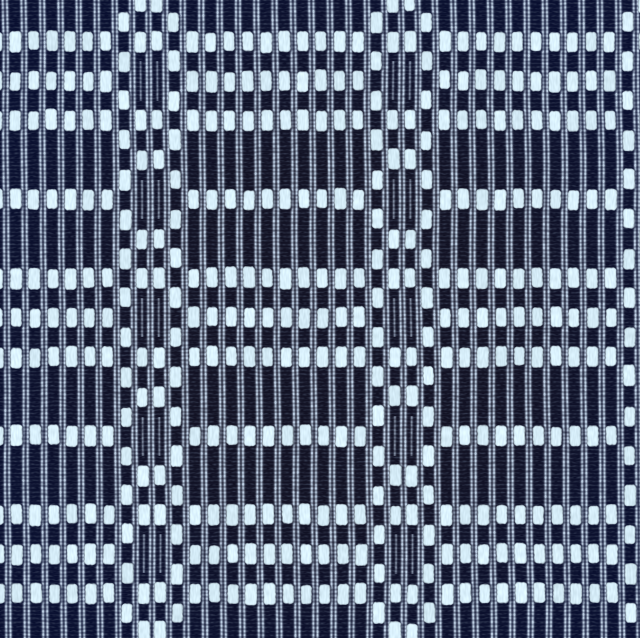
Reproduce this texture procedurally as a WebGL 1 fragment shader.

```glsl
precision highp float;
// Handwoven cotton: white floats in rows of rounded blocks on an indigo ground,
// with pairs of thin beaded threads between columns and narrow chequered bands.
// Each point finds its column and row, then shades ground, threads and float.
uniform vec2 u_resolution;

float hash(vec2 p) {
  p = fract(p * vec2(0.1031, 0.1137));
  p += dot(p, p.yx + 33.33);
  return fract((p.x + p.y) * p.x * 17.3);
}

vec2 gradient(vec2 cell) {
  float a = 6.2832 * hash(cell + 71.0);
  return vec2(cos(a), sin(a));
}

// Gradient noise, roughly -0.7 to 0.7
float noise(vec2 p) {
  vec2 i = floor(p), f = fract(p);
  vec2 s = f * f * (3.0 - 2.0 * f);
  vec2 e = vec2(1.0, 0.0);
  float low = mix(dot(gradient(i), f),
                  dot(gradient(i + e.xy), f - e.xy), s.x);
  float high = mix(dot(gradient(i + e.yx), f - e.yx),
                   dot(gradient(i + e.xx), f - e.xx), s.x);
  return mix(low, high, s.y);
}

float roundedBox(vec2 p, vec2 halfSize, float radius) {
  vec2 q = abs(p) - halfSize + radius;
  return length(max(q, 0.0)) + min(max(q.x, q.y), 0.0) - radius;
}

void main() {
  // Canvas is 768 units wide, measured downward from the top
  float unit = 768.0 / u_resolution.x;
  vec2 canvas = vec2(gl_FragCoord.x, u_resolution.y - gl_FragCoord.y) * unit;

  // Slight lean and handmade waviness
  vec2 p = canvas;
  p.x -= 0.006 * (canvas.y - 382.0) + 2.0 * noise(canvas / 130.0 + 9.0);
  p.y += 2.0 * noise(canvas / vec2(110.0, 170.0) + 40.0);

  // Columns: four narrow ones, then ten body columns, every 302 units
  float u = mod(p.x - 151.0, 302.0);
  bool inBand = u < 60.0;
  float pitch = inBand ? 20.0 : 22.0;
  float along = inBand ? u : u - 60.0;
  float column = floor(along / pitch + 0.5);
  float dx = along - column * pitch;
  bool isBorder = column < 0.5 || column > (inBand ? 2.5 : 10.5);
  bool isCentre = inBand && !isBorder;

  // Rows: a six-row cycle; border columns are shifted by half a row
  float r = (p.y - 50.0) / 47.3 + (isBorder ? 0.5 : 0.0);
  float row = floor(r + 0.5);
  float dy = (r - row) * 47.3;
  float phase = mod(row + 12.0, 6.0);
  bool bodyFloat = phase < 2.5 || abs(phase - 4.0) < 0.5;
  bool centreFloat = abs(mod(phase, 3.0) - 1.0) > 0.5;
  bool hasFloat = isBorder || (isCentre ? centreFloat : bodyFloat);

  // Indigo ground with fine weft ridges
  float grain = noise(p * vec2(0.22, 0.4));
  float weft = 0.5 + 0.5 * cos(6.2832 * p.y / 4.73 + 2.0 * noise(p / 17.0));
  vec3 indigo = mix(vec3(0.07, 0.07, 0.14), vec3(0.035, 0.06, 0.19),
                    smoothstep(180.0, 480.0, length(canvas - 400.0)));
  float ridge = weft * clamp(0.45 + 1.1 * grain, 0.0, 1.0);
  vec3 color = mix(indigo, vec3(0.27, 0.31, 0.40), 0.6 * ridge);

  // Paired beaded threads in the gap between neighbouring columns
  float gap = pitch * 0.5 - abs(dx);
  float near = (gap - 2.5) / 1.75;
  float far = (gap + 2.5) / 1.75;
  float thread = exp(-near * near) + exp(-far * far);
  if (isCentre && !hasFloat) thread += 0.6 * exp(-dx * dx / 2.2);
  thread *= 0.68 + 0.32 * weft + 0.35 * noise(p * vec2(0.12, 0.19) + 5.0);
  color = mix(color, vec3(0.74, 0.81, 0.89), clamp(thread, 0.0, 1.0));

  // White floats, each with its own size and offset
  if (hasFloat) {
    vec2 id = vec2(floor(p.x - dx + 0.5), row) + 20.0;
    vec2 jitter = vec2(hash(id), hash(id + 37.0)) - 0.5;
    vec2 size = vec2(6.9, 12.2) + vec2(0.9, 1.8) * (hash(id + 83.0) - 0.5);
    vec2 q = vec2(dx, dy) - jitter * vec2(1.2, 2.0);
    q.x += jitter.y * q.y * 0.06;
    float edge = roundedBox(q, size, 4.2) + 0.7 * noise(p * 0.28);
    float shadow = roundedBox(q - vec2(1.3, 0.8), size, 4.2);
    color = mix(color, indigo, 0.5 * (1.0 - smoothstep(-0.5, 2.6, shadow)));

    vec3 cotton = vec3(0.85, 0.94, 0.985) + 0.05 * (hash(id + 11.0) - 0.5);
    cotton += 0.07 * noise(p * vec2(0.45, 0.13));
    cotton *= 1.0 - 0.2 * smoothstep(-2.2, 0.3, edge);
    float blur = 0.5 + 0.5 * unit;
    color = mix(color, cotton, 1.0 - smoothstep(-blur, blur, edge));
  }

  gl_FragColor = vec4(clamp(color, 0.0, 1.0), 1.0);
}
```
